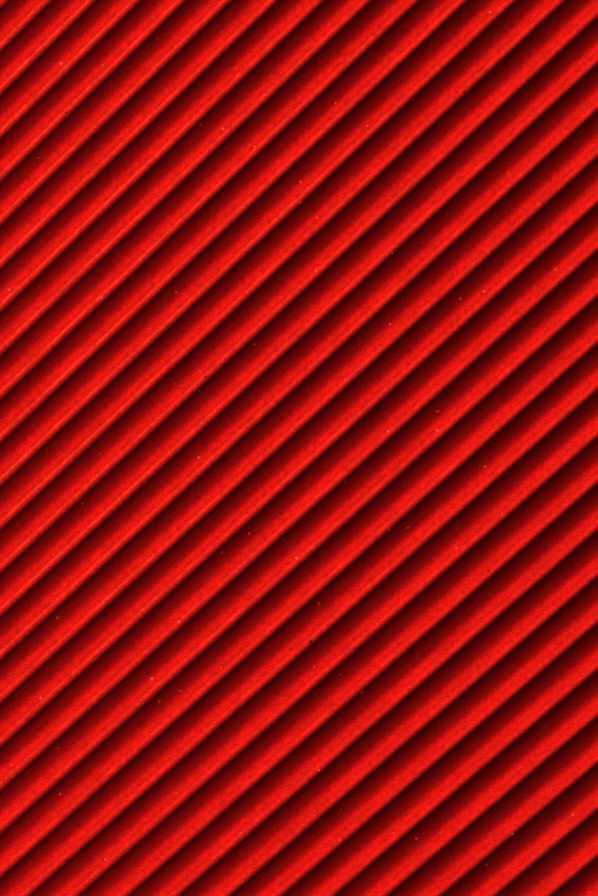
This texture is drawn by a Shadertoy shader. Its source:

```glsl
const vec3 SHADOW = vec3(0.20, 0.007, 0.009);
const vec3 MIDDLE = vec3(0.54, 0.036, 0.037);
const vec3 CREST = vec3(0.89, 0.088, 0.072);
const vec3 GLINT = vec3(0.99, 0.26, 0.12);

const float RIDGES = 20.62;     // ridges down the left edge
const float PHASE = 0.0;        // offset of the first crest
const float SLOPE = 1.0;        // slope at the top
const float FLATTEN = 0.11;     // loss of slope towards the bottom

float hash(vec2 p) {
    return fract(sin(dot(p, vec2(127.1, 311.7))) * 43758.5453);
}

float noise(vec2 p) {
    vec2 i = floor(p), f = fract(p);
    f = f * f * (3.0 - 2.0 * f);
    return mix(mix(hash(i), hash(i + vec2(1, 0)), f.x),
               mix(hash(i + vec2(0, 1)), hash(i + vec2(1, 1)), f.x), f.y);
}

// Height at which the slanted line through p meets the left edge
float leftEdge(vec2 p, float slope, float flatten) {
    return (p.y + slope * p.x) / (1.0 + flatten * p.x);
}

// Light across one ridge: slow rise, brighter lip, quick fall behind the crest
float ridgeLight(float t, float fallEnd) {
    float slow = clamp((t - 0.20) / 0.62, 0.0, 1.0);
    float lip = smoothstep(0.58, 0.83, t);
    float fall = 1.0 - smoothstep(0.06, fallEnd, t);
    return max(0.74 * slow + 0.26 * lip, fall);
}

vec3 ridgeColor(float light) {
    vec3 low = mix(SHADOW, MIDDLE, clamp(light * 2.0, 0.0, 1.0));
    return mix(low, CREST, clamp(light * 2.0 - 1.0, 0.0, 1.0));
}

// Sparse round dust grains, at most one per cell
float dust(vec2 p, float cells, float density, float seed, float pixel) {
    vec2 q = p * cells, id = floor(q) + seed;
    vec2 center = 0.2 + 0.6 * vec2(hash(id + 3.1), hash(id + 7.7));
    float radius = mix(0.03, 0.07, hash(id + 11.3));
    float edge = max(0.7 * pixel * cells, 0.02);
    float grain = 1.0 - smoothstep(radius - edge, radius + edge, length(fract(q) - center));
    return grain * step(1.0 - density, hash(id));
}

void mainImage(out vec4 fragColor, in vec2 fragCoord) {
    // Distance from the upper left corner, in canvas heights
    vec2 p = vec2(fragCoord.x, iResolution.y - fragCoord.y) / iResolution.y;
    float across = fragCoord.x / iResolution.x;
    float pixel = 1.0 / iResolution.y;

    float row = leftEdge(p, SLOPE, FLATTEN) * RIDGES - PHASE;
    float t = fract(row);
    float crestId = floor(row + 0.5);

    // Shadows deepen gently towards the upper right
    float shade = clamp(across + 0.2 * (0.5 - p.y), 0.0, 1.0);
    float light = ridgeLight(t, mix(0.27, 0.23, shade));
    light = pow(light, mix(0.86, 1.15, shade));
    vec3 color = ridgeColor(light);

    // Broken thin glint along the crest, fading to the right and bottom
    float offset = abs(t - step(0.5, t) - 0.02);
    float glint = 1.0 - smoothstep(0.01, 0.07, offset);
    float worn = 0.5 + 0.5 * noise(vec2(p.x * 80.0, crestId * 5.3));
    float fade = mix(0.85, 0.30, across) * (1.0 - 0.5 * smoothstep(0.5, 1.0, p.y));
    color = mix(color, GLINT, glint * worn * fade);

    // Fine grain, streaks along the ridges and dust
    float grain = noise(p * 480.0) + 0.5 * noise(p * 210.0) - 0.75;
    float streak = noise(vec2(p.x * 28.0, row * 9.0)) - 0.5;
    color *= 1.0 + 0.17 * grain + 0.07 * streak;
    float paleDust = dust(p, 38.0, 0.08, 0.0, pixel);
    float darkDust = dust(p, 34.0, 0.02, 50.0, pixel);
    color = mix(color, vec3(0.95, 0.40, 0.26), 0.65 * paleDust * (0.3 + 0.7 * light));
    color = mix(color, SHADOW, 0.5 * darkDust);

    fragColor = vec4(clamp(color, 0.0, 1.0), 1.0);
}
```
